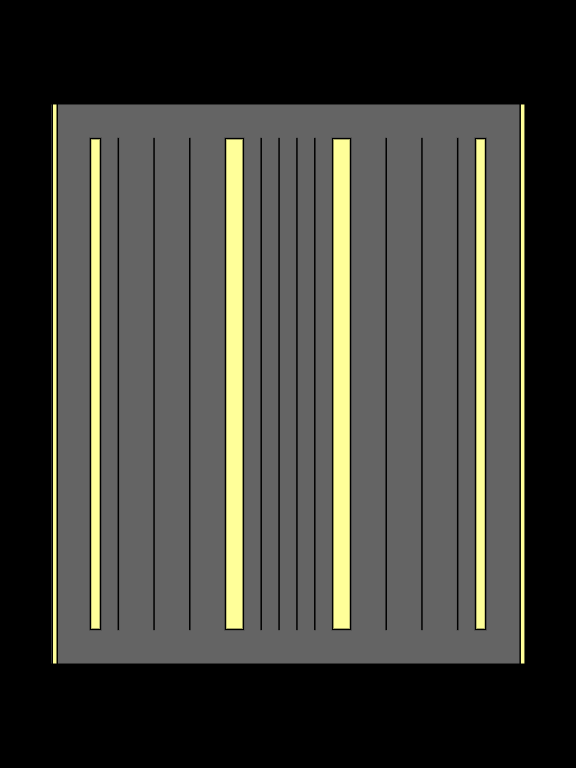
Give the GLSL for this pattern, as a Shadertoy shader.

```glsl
// A grey panel on black, ruled with thin upright lines and outlined yellow bars.
// Lengths are in lanes, 43 to the canvas height; the ruling is mirrored about
// the centre, and each part is a box distance turned into pixel coverage.

const vec3 BLACK = vec3(0.0);
const vec3 GREY = vec3(0.392);
const vec3 YELLOW = vec3(1.0, 1.0, 0.6);
const float HALF_LINE = 0.042;

float boxDistance(vec2 p, vec2 halfSize) {
    vec2 d = abs(p) - halfSize;
    return max(d.x, d.y);
}

float coverage(float d, float pixel) {
    return clamp(0.5 - d / pixel, 0.0, 1.0);
}

// Yellow bar between two x positions, with a black outline
vec3 paintBar(vec3 color, vec2 p, float left, float right, float halfHeight, float pixel) {
    vec2 center = vec2(0.5 * (left + right), 0.0);
    float d = boxDistance(p - center, vec2(0.5 * (right - left), halfHeight));
    color = mix(color, YELLOW, coverage(d, pixel));
    return mix(color, BLACK, coverage(abs(d) - HALF_LINE, pixel));
}

// Thin black upright line
vec3 paintLine(vec3 color, vec2 p, float x, float pixel) {
    float d = boxDistance(p - vec2(x, 0.0), vec2(HALF_LINE, 13.78));
    return mix(color, BLACK, coverage(d, pixel));
}

void mainImage(out vec4 fragColor, in vec2 fragCoord) {
    float pixel = 43.0 / iResolution.y;
    vec2 p = (fragCoord - 0.5 * iResolution.xy) * pixel;
    vec2 m = vec2(abs(p.x), p.y);
    vec3 color = GREY;

    // Narrow lanes in the middle, double-width lanes outside
    for (int i = 0; i < 2; i++) color = paintLine(color, m, 0.5 + float(i), pixel);
    for (int i = 0; i < 3; i++) color = paintLine(color, m, 5.5 + 2.0 * float(i), pixel);

    // Mirrored inner and outer bars
    color = paintBar(color, m, 2.5, 3.5, 13.74, pixel);
    color = paintBar(color, m, 10.5, 11.06, 13.74, pixel);

    // Slim edge stripes, slightly off symmetry, running past the panel ends
    color = paintBar(color, p, -13.2, -12.92, 16.5, pixel);
    color = paintBar(color, p, 13.0, 13.28, 16.5, pixel);

    // Cut the panel out of the black surround
    float panel = coverage(boxDistance(p, vec2(13.27, 15.65)), pixel);
    fragColor = vec4(mix(BLACK, color, panel), 1.0);
}
```
